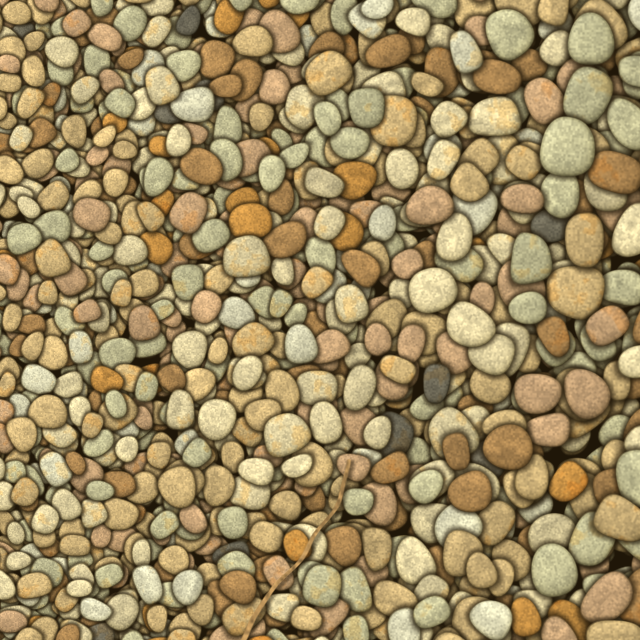
Reproduce this texture procedurally as a WebGL 1 fragment shader.

```glsl
precision highp float;
// Draws a bed of smooth river pebbles, growing larger to the right, with a dry twig.
uniform vec2 u_resolution;

const float CELL = 0.066;    // pebble spacing at the centre of the canvas
const float GROWTH = 0.55;   // how fast pebbles grow from left to right
const vec3 GAP = vec3(0.12, 0.085, 0.03);
const vec3 TWIG = vec3(0.70, 0.55, 0.34);
const vec3 LIGHT = vec3(-0.22, 0.42, 0.88);

vec4 hash4(vec2 p) {
  vec4 v = fract(p.xyxy * vec4(0.1031, 0.1030, 0.0973, 0.1099));
  v += dot(v, v.wzxy + 33.33);
  return fract((v.xxyz + v.yzzw) * v.zywx);
}
float noise(vec2 p) {
  vec2 i = floor(p), f = fract(p);
  f = f * f * (3.0 - 2.0 * f);
  float low = mix(hash4(i).x, hash4(i + vec2(1.0, 0.0)).x, f.x);
  float high = mix(hash4(i + vec2(0.0, 1.0)).x, hash4(i + 1.0).x, f.x);
  return mix(low, high, f.y);
}
float fbm(vec2 p) {
  return 0.55 * noise(p) + 0.3 * noise(p * 2.1 + 7.0) + 0.15 * noise(p * 4.3 + 19.0);
}
mat2 rotation(float a) {
  float c = cos(a), s = sin(a);
  return mat2(c, s, -s, c);
}
// Conformal map: keeps pebbles round while their scale changes across the canvas
vec2 perspective(vec2 uv) {
  vec2 k = GROWTH * (uv - 0.5);
  return -exp(-k.x) * vec2(cos(k.y), -sin(k.y)) / (GROWTH * CELL);
}
vec3 stoneColor(float pick) {
  vec3 c = vec3(0.80, 0.69, 0.47);                         // tan
  c = mix(c, vec3(0.86, 0.80, 0.61), step(0.25, pick));    // cream
  c = mix(c, vec3(0.75, 0.73, 0.56), step(0.46, pick));    // grey green
  c = mix(c, vec3(0.77, 0.63, 0.46), step(0.65, pick));    // dusty pink
  c = mix(c, vec3(0.66, 0.51, 0.31), step(0.77, pick));    // brown
  c = mix(c, vec3(0.77, 0.56, 0.27), step(0.87, pick));    // ochre
  c = mix(c, vec3(0.84, 0.82, 0.68), step(0.90, pick));    // pale
  return mix(c, vec3(0.43, 0.41, 0.34), step(0.985, pick)); // slate
}
// Mottling, bands and fine grain on one stone
vec3 stoneSurface(vec2 p, vec4 look) {
  float mottle = fbm(p * 3.2 + look.zw * 60.0);
  vec3 c = stoneColor(look.x) * (0.94 + 0.12 * look.y) * (0.87 + 0.27 * mottle);
  float stain = smoothstep(0.52, 0.72, mottle) * step(0.65, look.z);
  c *= mix(vec3(1.0), vec3(0.96, 0.82, 0.60), stain * 0.5);
  float band = sin(p.y * 11.0 + mottle * 7.0 + look.w * 30.0);
  c *= 1.0 + 0.06 * band * step(0.72, look.w);
  return c * (0.89 + 0.22 * noise(p * 23.0 + look.xy * 90.0));
}
// Paints one pebble and its contact shadow over the colour below
vec3 paintPebble(vec3 below, vec2 p, vec4 shape, vec4 look, vec3 light, float level, float px) {
  mat2 turn = rotation(shape.x * 6.2832);
  vec2 radii = mix(0.38, 0.60, shape.y) * vec2(1.0, mix(0.64, 0.92, shape.z));
  vec2 local = p * turn;
  vec2 e = local / radii;
  e.y *= 1.0 + 0.44 * (shape.w - 0.5) * clamp(e.x, -1.5, 1.5);
  e.x *= 1.0 + 0.36 * (look.w - 0.5) * clamp(e.y, -1.5, 1.5);
  float power = mix(2.0, 2.7, look.z);
  vec2 q = pow(abs(e) + 0.0001, vec2(power));
  float r = pow(q.x + q.y, 1.0 / power);
  float d = (r - 1.0) * radii.y;
  vec3 color = mix(below, GAP, 0.80 * (1.0 - smoothstep(-0.03, 0.13, d)));
  if (d > px) return color;

  vec2 outward = turn * (e / radii);
  outward /= length(outward) + 0.0001;
  float slope = 0.86 * pow(min(r, 1.0), 3.2);
  vec3 normal = vec3(outward * slope, sqrt(1.0 - slope * slope));
  float lit = 0.44 + 0.64 * max(dot(normal, light), 0.0);
  lit *= level * (1.0 - 0.16 * smoothstep(0.86, 1.0, r));
  vec3 warmLit = pow(vec3(lit), vec3(0.95, 1.0, 1.2));
  return mix(color, stoneSurface(local, look) * warmLit, 1.0 - smoothstep(-px, px, d));
}
// One staggered, jittered layer of pebbles
vec3 paintLayer(vec3 color, vec2 p, float seed, float share, vec3 light, float level, float px) {
  for (int j = -1; j <= 1; j++) {
    float row = floor(p.y) + float(j);
    float shift = 0.5 * mod(row, 2.0);
    for (int i = -1; i <= 1; i++) {
      vec2 id = vec2(floor(p.x - shift) + float(i), row);
      vec4 place = hash4(id + seed);
      if (place.z > share) continue;
      vec2 center = id + vec2(shift, 0.0) + 0.5 + 0.42 * (place.xy - 0.5);
      vec4 shape = hash4(id + seed + 131.0), look = hash4(id + seed + 277.0);
      color = paintPebble(color, p - center, shape, look, light, level, px);
    }
  }
  return color;
}
// Distance to a thin stem that leans right, then straightens towards its tip
float twigDistance(vec2 p) {
  float y = clamp(p.y, -0.1, 0.28);
  float bend = 0.35 + 0.19 * smoothstep(-0.08, 0.29, y) + 0.012 * noise(vec2(y * 24.0, 3.0));
  return length(vec2((p.x - bend) * 0.8, p.y - y)) - 0.0038 + 0.005 * y;
}

void main() {
  vec2 uv = gl_FragCoord.xy / u_resolution.y;
  vec2 ground = perspective(uv);
  float edge = 1.0 / u_resolution.y;
  float pixel = edge * exp(-GROWTH * (uv.x - 0.5)) / CELL;
  vec3 color = GAP;
  // Layers from the deepest to the topmost stones
  for (int n = 0; n < 5; n++) {
    float k = float(n), zoom = 1.26 - 0.06 * k;
    mat2 turn = rotation(0.4 + 0.9 * k);
    vec3 light = normalize(vec3(turn * LIGHT.xy, LIGHT.z));
    float share = k < 3.5 ? 1.0 - 0.03 * k : 0.36;
    vec2 p = turn * ground * zoom + 3.7 * k;
    color = paintLayer(color, p, 53.0 * k, share, light, min(0.86 + 0.05 * k, 1.02), pixel * zoom);
  }
  // Twig with a soft shadow beneath
  float shade = 1.0 - smoothstep(-0.002, 0.006, twigDistance(uv + vec2(-0.003, 0.004)));
  vec3 bark = TWIG * (0.75 + 0.5 * noise(uv * 170.0));
  color = mix(color, GAP, 0.5 * shade);
  color = mix(color, bark, 1.0 - smoothstep(-edge, edge, twigDistance(uv)));
  gl_FragColor = vec4(color, 1.0);
}
```
